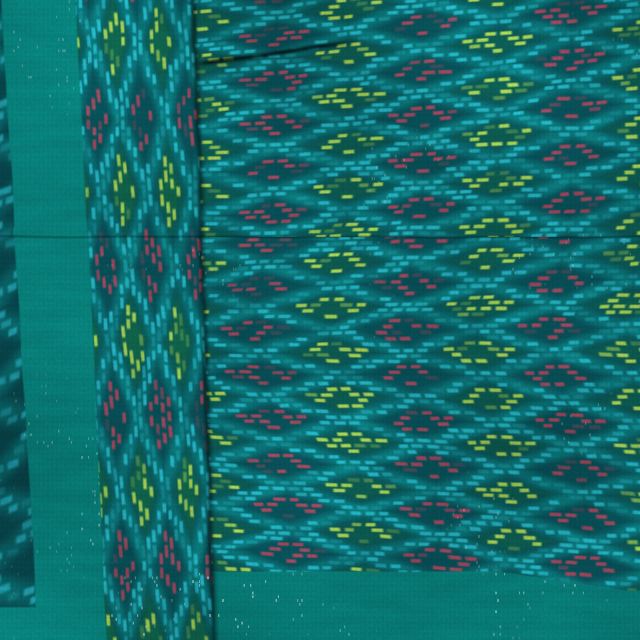
Give the GLSL for this pattern, as a WebGL 2 fragment shader.

```glsl
#version 300 es
precision highp float;
// Teal ikat cloth: dashed diamond lattice field, upright ikat border and plain selvedges.

#define COLUMN 0.116            // half the field repeat across
#define ROW 0.069               // field repeat down
#define BORDER_STEP 0.117       // half the border repeat down
#define BORDER_ROW 0.0716       // border repeat across
#define DASHES vec2(5.0, 8.0)   // dashes per lattice unit
#define LATTICE_EDGE 0.81       // where the cyan outline starts
#define FOLD_Y 0.37             // height of the horizontal fold
#define WEAVE 0.014             // strength of the thread texture
#define WEAR 0.6                // amount of pale specks

uniform vec2 u_resolution;
out vec4 outColor;

const vec3 DARK_TEAL = vec3(0.03, 0.30, 0.33);
const vec3 MID_TEAL = vec3(0.04, 0.47, 0.48);
const vec3 PLAIN_TEAL = vec3(0.03, 0.48, 0.46);
const vec3 GREEN = vec3(0.06, 0.38, 0.28);
const vec3 CYAN = vec3(0.14, 0.68, 0.74);
const vec3 RED = vec3(0.60, 0.27, 0.35);
const vec3 YELLOW = vec3(0.62, 0.78, 0.32);

float hash(vec2 p) {
  vec3 q = fract(p.xyx * vec3(0.1031, 0.1030, 0.0973));
  q += dot(q, q.yzx + 33.33);
  return fract((q.x + q.y) * q.z);
}

vec2 gradient(vec2 cell) {
  float angle = 6.2832 * hash(cell);
  return vec2(cos(angle), sin(angle));
}

float gradientNoise(vec2 p) {
  vec2 i = floor(p), f = fract(p), s = f * f * (3.0 - 2.0 * f);
  vec2 e = vec2(1.0, 0.0);
  float low = mix(dot(gradient(i), f), dot(gradient(i + e), f - e), s.x);
  float high = mix(dot(gradient(i + e.yx), f - e.yx), dot(gradient(i + 1.0), f - 1.0), s.x);
  return mix(low, high, s.y);
}

// x: diamond distance, 0 at a centre and 1 on the outline; y: 1 in red diamonds
vec2 diamond(vec2 c) {
  float d = abs(c.x - 2.0 * round(c.x * 0.5)) + 2.0 * abs(c.y - round(c.y));
  return d < 1.0 ? vec2(d, 0.0) : vec2(2.0 - d, 1.0);
}

// Lattice of dashes running along c.x; motifs scales the red and yellow dashes
vec3 ikat(vec2 c, float greenness, float motifs) {
  c += vec2(0.07, 0.04) * gradientNoise(c * 1.7);
  vec2 q = c * DASHES;
  float stagger = 0.5 * mod(floor(q.y), 2.0);
  q.x += stagger;
  vec2 id = floor(q);
  float rnd = hash(id + 71.0), drop = hash(id + 29.0);
  vec2 lattice = diamond((id + 0.5 - vec2(stagger, 0.0)) / DASHES);
  float d = lattice.x + 0.1 * (rnd - 0.5);

  // Dyed ground, lighter beside the outline
  vec2 here = diamond(c);
  float glow = smoothstep(0.5, 0.95, here.x) * (0.8 + 0.5 * gradientNoise(c * 2.3 + 9.0));
  vec3 color = mix(DARK_TEAL, MID_TEAL, glow);
  color = mix(color, GREEN, greenness * (1.0 - here.y) * smoothstep(0.85, 0.3, here.x));

  // Soft-ended dashes of uneven length, some of them faint
  vec2 e = abs(fract(q) - 0.5);
  float reach = 0.43 + 0.1 * hash(id + 13.0);
  float dash = smoothstep(reach, reach - 0.25, e.x) * smoothstep(0.52, 0.1, e.y);
  float outline = step(LATTICE_EDGE, d) * mix(0.25, 0.95, smoothstep(0.1, 0.6, drop));
  float motif = step(0.25, d) * step(d, 0.54) * mix(0.3, 1.0, smoothstep(0.1, 0.35, drop));
  color = mix(color, CYAN, dash * outline);
  return mix(color, mix(YELLOW, RED, lattice.y), dash * motif * motifs);
}

vec3 field(vec2 p) {
  float bend = 0.025 * smoothstep(0.6, 0.85, p.y) - 0.03 * exp(-pow((p.y - 0.51) / 0.12, 2.0));
  float tilted = p.y + (p.x - 0.42) * (0.085 - 0.15 * p.y);
  float row = (tilted - 0.0234) / ROW + 0.35 * step(FOLD_Y, p.y);
  return ikat(vec2((p.x - 0.545 - bend) / COLUMN, row), 0.5, 1.0);
}

vec3 border(vec2 p) {
  return ikat(vec2((p.y - 0.065) / BORDER_STEP, (p.x - 0.175 - 0.062 * p.y) / BORDER_ROW), 0.9, 0.95);
}

float speck(vec2 p, vec2 grid) {
  vec2 q = p * grid, id = floor(q), e = abs(fract(q) - 0.5);
  return step(0.965, hash(id + 5.0)) * smoothstep(0.5, 0.2, max(e.x, e.y));
}

void main() {
  vec2 p = gl_FragCoord.xy / u_resolution;
  p.y = 1.0 - p.y;
  float soft = 0.002;
  vec2 w = p + 0.003 * gradientNoise(p * 9.0);

  // Panels from left to right, then the lower selvedge
  float stripEdge = 0.002 + 0.058 * w.y;
  float borderEdge = 0.118 + 0.05 * w.y;
  float fieldEdge = 0.303 + 0.032 * w.y;
  float hem = 0.893 + 0.03 * smoothstep(0.75, 1.0, w.x);
  vec3 strip = ikat(vec2(0.5 + (p.x - 0.02) / COLUMN, (p.y + 0.4 * p.x) / (2.0 * ROW)), 0.0, 0.0) * 0.85;
  float inHem = smoothstep(-soft, soft, w.y - hem);
  vec3 color = mix(strip, PLAIN_TEAL, max(smoothstep(-soft, soft, w.x - stripEdge), smoothstep(0.948, 0.952, w.y)));
  color = mix(color, border(p), smoothstep(-soft, soft, w.x - borderEdge));
  color = mix(color, mix(field(p), PLAIN_TEAL * 0.97, inHem), smoothstep(-soft, soft, w.x - fieldEdge));

  // Seam shadow, fold and slanting crease
  float shade = 1.0 - 0.45 * exp(-pow((w.x - fieldEdge) / 0.005, 2.0));
  shade *= 1.0 - 0.25 * exp(-pow((w.y - FOLD_Y) / 0.002, 2.0));
  float creaseSpan = smoothstep(0.3, 0.33, p.x) * smoothstep(0.57, 0.5, p.x);
  shade *= 1.0 - 0.7 * creaseSpan * exp(-pow((w.y - 0.1 + 0.14 * (p.x - 0.31)) / 0.004, 2.0));

  // Uneven light and woven threads
  shade *= 1.0 + 0.16 * gradientNoise(p * 3.5) + 0.07 * gradientNoise(p * vec2(12.0, 60.0));
  shade *= 1.0 + WEAVE * (sin(p.x * 900.0) + sin(p.y * 760.0)) + 0.05 * (hash(floor(p * 400.0)) - 0.5);

  // Pale worn specks, thickest on the lower cloth
  float worn = smoothstep(0.5, 0.8, p.y) * smoothstep(-0.1, 0.25, gradientNoise(p * 8.0));
  worn = max(worn * max(inHem, step(p.x, borderEdge)), 0.5 * smoothstep(0.15, 0.4, gradientNoise(p * 6.0 + 4.0)));
  color = mix(color * shade, vec3(0.75, 0.85, 0.82), WEAR * worn * speck(p, vec2(300.0, 170.0)));
  outColor = vec4(color, 1.0);
}
```
